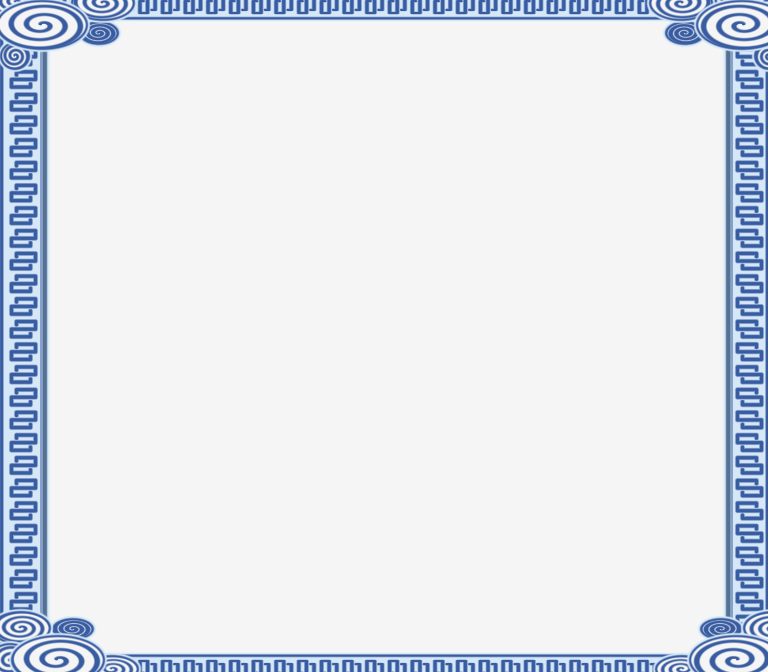
Give the GLSL for this background, as a Shadertoy shader.

```glsl
// A pale sheet framed by blue key-fret bands, with spiral cloud scrolls at the corners.
// Frets are one folded stroke repeated along each band; scrolls are elliptical spirals.
// Layout uses a 768 x 672 grid stretched over the canvas, measured from the top left.

const vec3 PAPER = vec3(0.96);
const vec3 PALE = vec3(0.84, 0.91, 0.97);
const vec3 INK = vec3(0.22, 0.36, 0.63);
const vec3 SLATE = vec3(0.33, 0.44, 0.58);
const float PERIOD = 22.7;

float segmentDistance(vec2 p, vec2 a, vec2 b) {
    vec2 along = b - a;
    return length(p - a - along * clamp(dot(p - a, along) / dot(along, along), 0.0, 1.0));
}

// Coverage of a straight line of given centre and half width
float lineMask(float x, float centre, float halfWidth, float soft) {
    return 1.0 - smoothstep(-soft, soft, abs(x - centre) - halfWidth);
}

// S-shaped key: x runs across the band, y along it
float fretMask(vec2 q, float soft) {
    q.y = mod(q.y, PERIOD) - 0.5 * PERIOD;
    if (q.y > 0.0) q = -q;
    float d = segmentDistance(q, vec2(-12.0, 0.0), vec2(12.0, 0.0));
    d = min(d, segmentDistance(q, vec2(12.0, 0.0), vec2(12.0, -7.6)));
    d = min(d, segmentDistance(q, vec2(12.0, -7.6), vec2(-7.0, -7.6)));
    d = min(d, segmentDistance(q, vec2(-7.0, -7.6), vec2(-7.0, -4.5)));
    return 1.0 - smoothstep(-soft, soft, d - 2.0);
}

// Lays an elliptical spiral, rimmed in ink, over the colour
void scroll(inout vec3 col, vec2 p, vec2 centre, vec2 radii, float turns, float inkShare, float soft) {
    vec2 e = (p - centre) / radii;
    float rad = length(e);
    float phase = rad * turns - atan(e.y, e.x) / 6.28318;
    float scale = mix(radii.x, radii.y, abs(e.y) / max(rad, 0.001));
    float stripe = (abs(fract(phase) - 0.5) - 0.5 * inkShare) * scale / turns;
    vec3 fill = mix(INK, PAPER, smoothstep(-soft, soft, stripe));
    float edge = (rad - 1.0) * scale;
    fill = mix(fill, INK, smoothstep(-soft, soft, edge + 2.2));
    col = mix(col, PALE, 1.0 - smoothstep(0.0, 2.0 * soft, edge - 0.8));
    col = mix(col, fill, 1.0 - smoothstep(-soft, soft, edge));
}

void mainImage(out vec4 fragColor, in vec2 fragCoord) {
    vec2 p = fragCoord / iResolution.xy * vec2(768.0, 672.0);
    p.y = 672.0 - p.y;
    float soft = max(1.1, 768.0 / iResolution.x * 0.75);
    bool leftHalf = p.x < 384.0;
    bool topHalf = p.y < 336.0;
    vec3 col = PAPER;

    // Top and bottom bands
    float rowY = topHalf ? p.y : 674.0 - p.y;
    col = mix(col, PALE, 1.0 - smoothstep(20.0, 22.0, rowY));
    if (rowY < 16.0) {
        col = mix(col, INK, fretMask(vec2((rowY - 5.5) * 1.6, p.x), soft));
    }
    col = mix(col, INK, lineMask(rowY, 18.3, 1.3, soft));

    // Side bands, inner rules and outer edges
    float sideX = leftHalf ? p.x : 773.0 - p.x;
    col = mix(col, PALE, 1.0 - smoothstep(48.0, 51.0, sideX));
    if (sideX < 39.0) {
        col = mix(col, INK, fretMask(vec2(sideX - 23.5, p.y), soft));
    }
    col = mix(col, SLATE, lineMask(sideX, 44.7, 2.4, soft));
    col = mix(col, INK, lineMask(sideX, 41.0, 0.5, soft));
    float edgeX = leftHalf ? p.x : 769.0 - p.x;
    col = mix(col, INK, lineMask(edgeX, 1.6, 1.8, soft));

    // Corner scrolls, back to front, reflected to the right half
    if (topHalf) {
        vec2 q = vec2(leftHalf ? p.x : 784.0 - p.x, p.y);
        scroll(col, q, vec2(15.0, 56.0), vec2(15.0, 14.0), 3.0, 0.60, soft);
        scroll(col, q, vec2(99.0, 33.0), vec2(20.0, 12.0), 3.5, 0.85, soft);
        scroll(col, q, vec2(103.0, 3.0), vec2(32.0, 18.0), 3.5, 0.46, soft);
        scroll(col, q, vec2(16.0, 2.0), vec2(27.0, 16.0), 3.5, 0.48, soft);
        scroll(col, q, vec2(42.0, 25.0), vec2(46.0, 25.0), 3.0, 0.36, soft);
    } else {
        vec2 q = vec2(leftHalf ? p.x : 794.0 - p.x, p.y);
        scroll(col, q, vec2(73.0, 629.0), vec2(21.0, 11.0), 3.5, 0.85, soft);
        scroll(col, q, vec2(112.0, 669.0), vec2(27.0, 14.0), 3.5, 0.46, soft);
        scroll(col, q, vec2(21.0, 628.0), vec2(30.0, 17.0), 3.5, 0.46, soft);
        scroll(col, q, vec2(10.0, 661.0), vec2(22.0, 18.0), 3.0, 0.48, soft);
        scroll(col, q, vec2(58.0, 660.0), vec2(47.0, 25.0), 3.0, 0.36, soft);
    }

    fragColor = vec4(col, 1.0);
}
```
